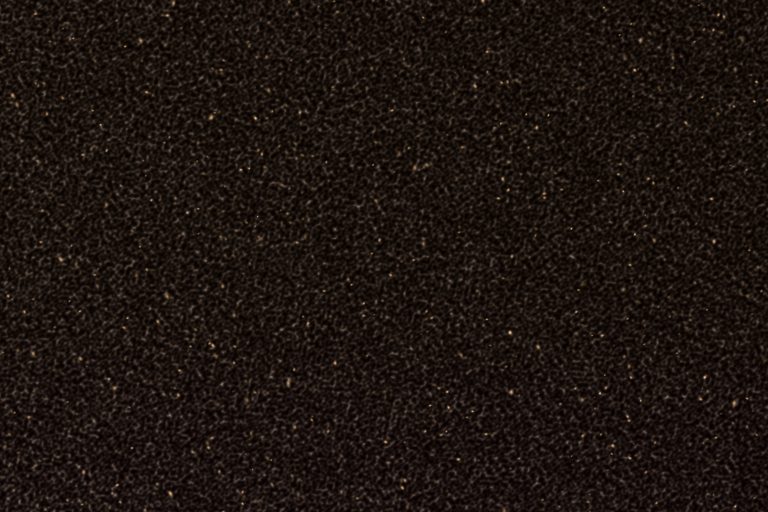
Give the GLSL for this texture, as a WebGL 1 fragment shader.

```glsl
precision highp float;
// Dark brown, fine-grained rough surface with sparse warm glints.

uniform vec2 u_resolution;

float hash(vec2 p) {
  vec3 q = fract(vec3(p.xyx) * 0.1031);
  q += dot(q, q.yzx + 33.33);
  return fract((q.x + q.y) * q.z);
}

vec2 gradientAt(vec2 cell) {
  float angle = 6.2832 * hash(cell);
  return vec2(cos(angle), sin(angle));
}

// Gradient noise, roughly -0.7 to 0.7
float gradientNoise(vec2 p) {
  vec2 i = floor(p);
  vec2 f = p - i;
  vec2 u = f * f * f * (f * (f * 6.0 - 15.0) + 10.0);
  vec2 e = vec2(1.0, 0.0);
  float low = mix(dot(gradientAt(i), f),
                  dot(gradientAt(i + e.xy), f - e.xy), u.x);
  float high = mix(dot(gradientAt(i + e.yx), f - e.yx),
                   dot(gradientAt(i + e.xx), f - e.xx), u.x);
  return mix(low, high, u.y);
}

mat2 rotation(float angle) {
  float c = cos(angle);
  float s = sin(angle);
  return mat2(c, -s, s, c);
}

// One jittered layer of small slanted glints
float glints(vec2 p, float share, float seed) {
  vec2 cell = floor(p) + seed;
  vec2 centre = 0.3 + 0.4 * vec2(hash(cell + 17.3), hash(cell + 51.9));
  vec2 d = rotation(0.9 + hash(cell + 29.1)) * (fract(p) - centre);
  d.x *= 0.75;
  float radius = mix(0.10, 0.17, hash(cell + 73.7));
  float power = mix(0.15, 0.85, pow(hash(cell + 91.3), 1.6));
  return step(hash(cell), share) * power * exp(-dot(d, d) / (radius * radius));
}

void main() {
  vec2 uv = gl_FragCoord.xy / u_resolution.y;
  vec2 slanted = rotation(0.65) * uv + 3.0;

  // Grain: fine bumps over slightly larger clumps
  float grain = gradientNoise(slanted * vec2(128.0, 150.0));
  grain += 0.75 * gradientNoise(rotation(0.5) * slanted * 86.0 + 40.0);
  grain += 0.15 * gradientNoise(slanted * 14.0 + 70.0);

  // Skewed brightness, a little stronger toward the lower left
  float falloff = 0.08 - 0.09 * uv.x - 0.06 * (uv.y - 0.5);
  float tone = 0.097 * exp(1.7 * grain + falloff);
  vec3 color = vec3(tone, 0.9 * tone - 0.023, 0.82 * tone - 0.03);

  // Broad tint: olive in the upper middle, plum along the bottom
  float plum = smoothstep(0.6, 0.0, uv.y) - 0.4;
  color += vec3(0.002, -0.004, 0.008) * plum;

  // Hue drift from grain to grain
  float hue = gradientNoise(slanted * 105.0 + 20.0);
  color += vec3(0.012, 0.0, -0.012) * hue;

  // Glints
  float sparkle = 0.0;
  for (int i = 0; i < 3; i++) {
    float layer = float(i);
    vec2 p = rotation(0.4 + layer) * uv * (48.0 + 11.0 * layer) + 150.0;
    sparkle += glints(p, 0.045, 37.0 * layer);
  }
  color += sparkle * vec3(0.85, 0.68, 0.46);

  gl_FragColor = vec4(clamp(color, 0.0, 1.0), 1.0);
}
```
